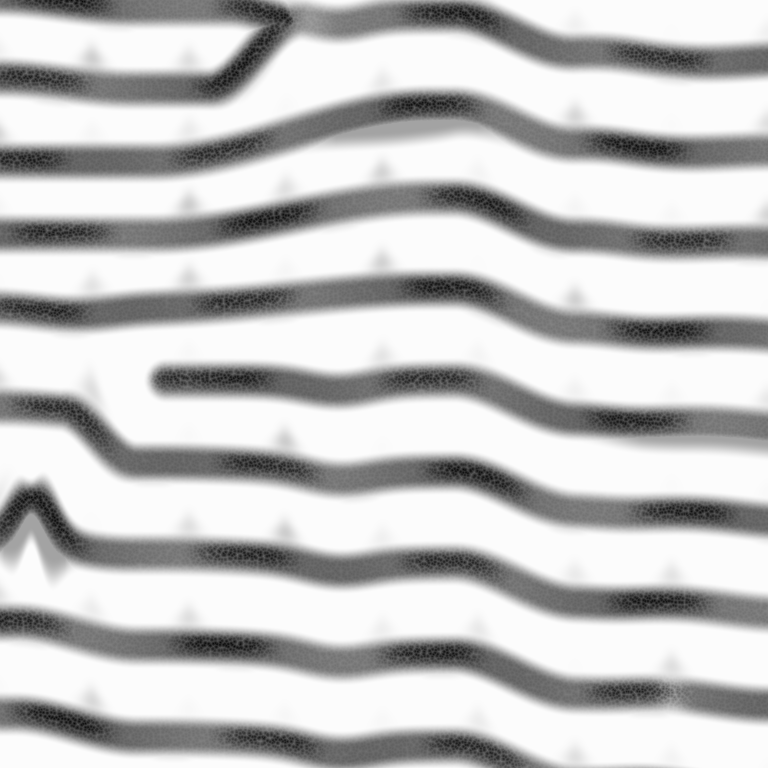
This pattern is drawn by a Shadertoy shader. Its source:

```glsl
vec2 hash22(vec2 p) {
    vec3 q = fract(p.xyx * vec3(0.1031, 0.1030, 0.0973));
    q += dot(q, q.yzx + 33.33);
    return fract((q.xx + q.yz) * q.zy);
}

// Distance to the nearest scattered cell point
float cellular(vec2 p) {
    vec2 cell = floor(p);
    float nearest = 1.0;
    for (int j = -1; j <= 1; j++)
        for (int i = -1; i <= 1; i++) {
            vec2 c = cell + vec2(i, j);
            nearest = min(nearest, length(c + hash22(c) - p));
        }
    return nearest;
}

float bump(float x, float center, float width) {
    float t = (x - center) / width;
    return exp(-t * t);
}

// Depth of ridge k below the top edge; ridge -1 is the short upper branch
float ridgeDepth(float x, float k) {
    float leftEdge = 1.0 - smoothstep(0.0, 0.17, x);
    if (k < 0.0) return 0.0105 + 0.017 * smoothstep(0.3, 0.39, x) - 0.015 * leftEdge;

    float y = 0.0195 + 0.119 * k;
    float slopeStart = k < 0.5 ? 0.27 : 0.2;
    float slopeEnd = k < 0.5 ? 0.4 : 0.56;
    y += max(0.096 - 0.024 * k, -0.012) * (1.0 - smoothstep(slopeStart, slopeEnd, x));
    y += 0.05 * smoothstep(0.59, 0.75, x) + 0.012 * smoothstep(0.75, 1.0, x);
    y += 0.004 * sin(23.0 * x + 0.5 * k) * smoothstep(0.7, 0.85, x);

    // Local bends around the two branch points
    if (k < 0.5) y += 0.012 * bump(x, 0.44, 0.05) - 0.014 * leftEdge;
    if (k > 3.5) y += 0.013 * bump(x, 0.44, 0.06);
    if (k == 3.0) y += 0.009 * bump(x, 0.1, 0.07);
    if (k == 5.0) y -= 0.063 * (1.0 - smoothstep(0.08, 0.18, x)) + 0.01 * leftEdge;
    if (k == 6.0) y -= 0.055 * bump(x, 0.043, 0.035) + 0.018 * leftEdge;
    if (k > 6.5) y -= 0.03 * (1.0 - smoothstep(0.02, 0.18, x));
    return y;
}

// Extra width of the pale lower flank
float flankWidth(float x, float k) {
    if (k == 1.0) return 0.03 * bump(x, 0.53, 0.12);
    if (k == 4.0) return 0.02 * smoothstep(0.65, 0.9, x);
    if (k == 6.0) return 0.036 * bump(x, 0.045, 0.045);
    return 0.011 * smoothstep(0.4, 1.0, sin(23.3 * x + 1.9 * k));
}

float ridgeTone(vec2 p, float k, float grain) {
    float y = ridgeDepth(p.x, k);
    float slope = (ridgeDepth(p.x + 0.002, k) - y) / 0.002;
    float d = (p.y - y) / sqrt(1.0 + slope * slope);

    // Rounded ends for the interrupted ridges
    float beyondEnd = 0.0;
    if (k == 4.0) beyondEnd = max(0.217 - p.x, 0.0);
    if (k < 0.0) beyondEnd = max(p.x - 0.365, 0.0);
    float dist = length(vec2(beyondEnd, d));
    float ink = 1.0 - smoothstep(0.009, 0.031, dist);

    // Dark grainy stretches along the upper side
    float stretch = smoothstep(-0.4, 0.9, cos(23.3 * (p.x - 0.05) + 0.8 * sin(2.1 * k)));
    if (k == 4.0) stretch = max(stretch, bump(p.x, 0.23, 0.04));
    float core = stretch * bump(d, -0.003, 0.013);
    float body = 0.44 + 0.04 * sin(17.0 * p.x + 2.7 * k) + 0.06 * (grain - 0.45);
    body -= core * (0.23 - 0.25 * (grain - 0.45));
    if (k == 7.0) body += 0.2 * bump(p.x, 0.875, 0.02);
    if (k == 0.0) body += 0.13 * bump(p.x, 0.4, 0.03);
    float tone = mix(0.99, body, ink);

    float sag = flankWidth(p.x, k);
    float flank = min(sag * 60.0, 1.0) * smoothstep(-0.01, 0.01, d)
        * (1.0 - smoothstep(sag, sag + 0.025, d)) * (1.0 - smoothstep(0.0, 0.02, beyondEnd));
    tone = min(tone, 0.99 - 0.35 * flank);

    // Faint smudges spaced above the ridge
    float column = round((p.x - 0.12) / 0.1258);
    float strength = hash22(vec2(column + 7.0, k + 19.0)).x;
    float height = d + 0.036;
    float taper = 0.015 + 0.35 * clamp(height, -0.015, 0.02);
    float smudge = bump(p.x, 0.12 + column * 0.1258, taper) * bump(height, 0.0, 0.016);
    return tone - 0.2 * strength * strength * smudge * (1.0 - ink) * step(beyondEnd, 0.0);
}

void mainImage(out vec4 fragColor, in vec2 fragCoord) {
    vec2 p = fragCoord / iResolution.xy;
    p.y = 1.0 - p.y;
    float grain = cellular(p * 230.0);

    float tone = 0.99;
    for (int k = -1; k < 10; k++)
        tone = min(tone, ridgeTone(p, float(k), grain));
    fragColor = vec4(vec3(clamp(tone, 0.0, 1.0)), 1.0);
}
```
